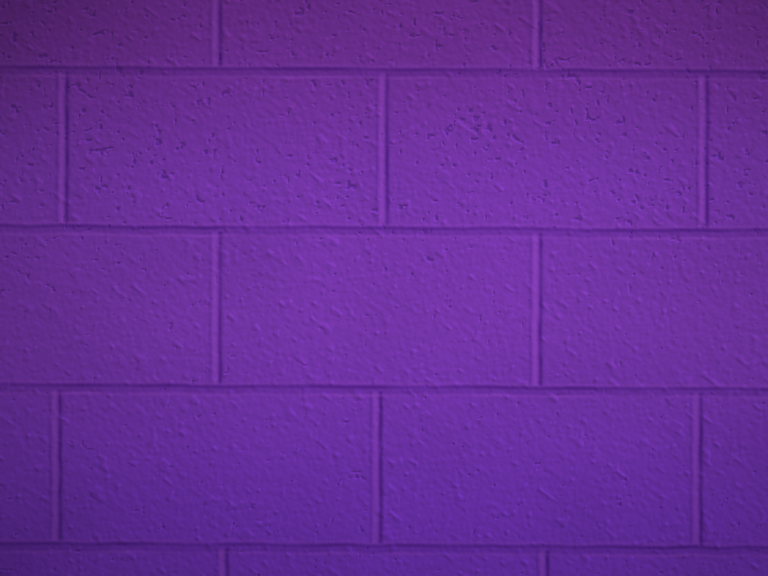
This texture is drawn by a WebGL 2 fragment shader. Its source:

```glsl
#version 300 es
precision highp float;

uniform vec2 u_resolution;
out vec4 outColor;

const vec2 BLOCK = vec2(0.556, 0.2755);   // block pitch, in canvas heights
const vec2 ORIGIN = vec2(0.102, 0.0515);  // first joint crossing
const float TILT = 0.006;                 // courses sink slightly to the right
const vec3 LOW = vec3(0.415, 0.188, 0.68);
const vec3 MIDDLE = vec3(0.46, 0.213, 0.665);
const vec3 HIGH = vec3(0.44, 0.187, 0.585);
const vec3 PIT = vec3(0.26, 0.12, 0.50);
const vec3 GLINT = vec3(0.60, 0.29, 0.78);
const vec3 GROOVE = vec3(0.25, 0.09, 0.46);

float hash(vec2 p) {
  vec3 q = fract(vec3(p.xyx) * 0.1031);
  q += dot(q, q.yzx + 33.33);
  return fract((q.x + q.y) * q.z);
}

float noise(vec2 p) {
  vec2 i = floor(p), f = fract(p);
  f = f * f * (3.0 - 2.0 * f);
  float a = mix(hash(i), hash(i + vec2(1, 0)), f.x);
  float b = mix(hash(i + vec2(0, 1)), hash(i + vec2(1, 1)), f.x);
  return mix(a, b, f.y);
}

// Soft line of a given half width around d = 0
float band(float d, float width) {
  return exp(-d * d / (width * width));
}

// Signed distance to the nearest multiple of a pitch
float nearest(float x, float pitch) {
  return (fract(x / pitch + 0.5) - 0.5) * pitch;
}

// Worn areas spread in loose patches, mostly on the upper courses
float wearAt(vec2 p, vec2 block) {
  float patches = 0.35 + 0.65 * noise(p * 6.0 + 3.0);
  return patches * mix(0.3, 1.0, smoothstep(0.4, 0.75, p.y)) * (0.75 + 0.25 * hash(block + 40.0));
}

// Small scratches and pinholes
float pits(vec2 p, float wear) {
  vec2 warp = vec2(noise(p * 60.0), noise(p * 60.0 + 19.0)) * 0.01;
  float n = 0.75 * noise((p + warp) * vec2(100.0, 110.0)) + 0.25 * noise(p * 210.0);
  float limit = mix(0.86, 0.68, wear);
  return smoothstep(limit, limit + 0.16, n);
}

// Rolled paint surface: fine grain, raised drops and small hollows
float relief(vec2 p, float wear) {
  vec2 q = mat2(0.8, 0.6, -0.6, 0.8) * p;
  float grain = 0.65 * noise(q * vec2(125.0, 140.0)) + 0.35 * noise(p * 210.0 + 31.0);
  float drops = smoothstep(0.72, 1.0, noise(q * 85.0 + 57.0));
  return grain * 0.65 + drops * 0.6 - pits(p, wear);
}

vec3 wallColor(vec2 uv) {
  vec3 color = mix(LOW, MIDDLE, smoothstep(0.0, 0.5, uv.y));
  color = mix(color, HIGH, smoothstep(0.65, 1.0, uv.y));
  vec2 q = uv - vec2(0.58, 0.55);
  float corner = q.x * q.x * pow(max(q.y, 0.0), 2.0);
  return color * (1.0 - dot(q * q, vec2(0.6, 0.5)) - corner);
}

// Courses lean alternately, so upright joints do not line up exactly
float courseShift(float row) {
  float odd = mod(row, 2.0);
  return odd * BLOCK.x * 0.5 + mix(0.0055 * (row - 1.0), -0.006 * min(row, 1.0), odd);
}

void main() {
  vec2 uv = gl_FragCoord.xy / u_resolution;
  vec2 p = gl_FragCoord.xy / u_resolution.y;

  // Running bond: every other course moves by half a block
  vec2 wobble = vec2(noise(p * 28.0), noise(p * 20.0 + 9.0)) - 0.5;
  vec2 g = p - ORIGIN + wobble * vec2(0.002, 0.003);
  g.y += TILT * (p.x - 0.667);
  float row = floor(g.y / BLOCK.y);
  g.x -= courseShift(row);
  vec2 block = vec2(floor(g.x / BLOCK.x), row);
  float dx = nearest(g.x, BLOCK.x);
  float dy = nearest(g.y, BLOCK.y);

  // Relief lit from the upper right
  float wear = wearAt(p, block);
  vec2 toLight = vec2(0.0015, 0.0016);
  float slope = relief(p - toLight, wear) - relief(p + toLight, wear);
  vec3 shade = wallColor(uv);
  float brightness = shade.r / MIDDLE.r;
  vec3 color = mix(shade, PIT * brightness, pits(p, wear) * 0.35);
  color *= 1.0 + clamp(slope, -0.6, 0.6) * 0.23;
  color *= 0.98 + 0.04 * noise(p * 9.0);

  // Upright joints: pale left flank with a shadow on the right
  float open = smoothstep(0.003, 0.009, abs(dy));
  float joint = floor(g.x / BLOCK.x + 0.5);
  float depth = open * (0.75 + 0.25 * hash(vec2(joint, row) + 21.0));
  float chip = 0.6 + 0.6 * noise(vec2(p.y * 40.0, joint + row * 5.0));
  color = mix(color, GROOVE * brightness, band(dx - 0.0085, 0.0038) * depth * 0.65 * chip);
  color = mix(color, GROOVE * brightness, band(dx + 0.009, 0.003) * depth * 0.22 * chip);
  color = mix(color, GLINT * brightness, band(dx + 0.001, 0.005) * depth * 0.5);

  // Level joints: dark upper crease, soft bed and pale lower lip
  float along = noise(vec2(p.x * 14.0, floor(g.y / BLOCK.y + 0.5) * 7.0 + 50.0));
  color = mix(color, GLINT * brightness, band(dy - 0.007, 0.0028) * 0.2);
  color = mix(color, GROOVE * brightness, band(dy - 0.001, 0.0036) * (0.3 + 0.3 * along));
  color = mix(color, GROOVE * brightness, band(dy + 0.007, 0.005) * 0.16);
  color = mix(color, GLINT * brightness, band(dy + 0.013, 0.0028) * (0.08 + 0.3 * along));

  outColor = vec4(color, 1.0);
}
```
